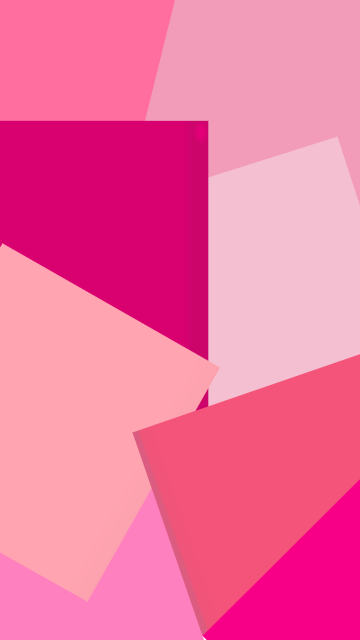
Reproduce this background procedurally as a WebGL 2 fragment shader.

```glsl
#version 300 es
// Overlapping tilted paper sheets in pinks, magenta, salmon and coral.
precision highp float;
uniform vec2 u_resolution;
out vec4 fragColor;

// Signed distance to the line from a to b, positive on its left.
float side(vec2 p, vec2 a, vec2 b) {
  vec2 d = normalize(b - a);
  return dot(p - a, vec2(-d.y, d.x));
}

// Antialiased coverage of a signed distance, positive inside.
float cover(float d) {
  return clamp(0.5 + d * u_resolution.y, 0.0, 1.0);
}

void main() {
  // Canvas height is one unit.
  vec2 p = gl_FragCoord.xy / u_resolution.y;

  // Rose backdrop with a mauve sheet at the upper right.
  vec3 color = vec3(1.0, 0.43, 0.62);
  float mauve = side(p, vec2(0.2266, 0.8112), vec2(0.2734, 1.0));
  color = mix(color, vec3(0.95, 0.612, 0.73), cover(-mauve));

  // Pale sheet, seen by its top corner.
  vec2 paleTop = vec2(0.5273, 0.7865);
  float pale = min(side(p, paleTop, vec2(0.3255, 0.7227)),
                   side(p, vec2(0.5625, 0.6784), paleTop));
  color = mix(color, vec3(0.957, 0.753, 0.82), cover(pale));

  // Magenta sheet with a shaded right margin and a bright corner.
  float magenta = min(0.3255 - p.x, 0.8112 - p.y);
  vec3 magentaColor = mix(vec3(0.85, 0.0, 0.44), vec3(0.80, 0.02, 0.42),
                          smoothstep(0.282, 0.304, p.x));
  float spot = length((p - vec2(0.314, 0.793)) / vec2(0.014, 0.022));
  magentaColor = mix(magentaColor, vec3(0.89, 0.0, 0.47), 1.0 - smoothstep(0.2, 1.0, spot));
  color = mix(color, magentaColor, cover(magenta));

  // Orchid ground at the lower left.
  color = mix(color, vec3(1.0, 0.50, 0.75), cover(0.30 - p.y));

  // Salmon square, slightly deeper along its right edge.
  vec2 salmonTop = vec2(0.0039, 0.6198);
  vec2 salmonRight = vec2(0.3438, 0.4258);
  vec2 salmonBottom = vec2(0.1367, 0.0599);
  float salmonEdge = side(p, salmonBottom, salmonRight);
  float salmon = min(min(side(p, salmonRight, salmonTop), salmonEdge),
                     min(side(p, vec2(0.0, 0.1367), salmonBottom),
                         side(p, salmonTop, vec2(0.0, 0.6133))));
  vec3 salmonColor = mix(vec3(0.99, 0.637, 0.685), vec3(1.0, 0.643, 0.69),
                         smoothstep(0.0, 0.05, salmonEdge));
  color = mix(color, salmonColor, cover(salmon));

  // Coral sheet with a dusky fold down its left edge.
  vec2 coralCorner = vec2(0.2070, 0.3242);
  vec2 coralFoot = vec2(0.3164, 0.0065);
  float coralEdge = side(p, coralFoot, coralCorner);
  float coral = min(-coralEdge, side(p, vec2(0.5625, 0.4466), coralCorner));
  vec3 coralColor = mix(vec3(0.86, 0.36, 0.50), vec3(0.94, 0.33, 0.47),
                        smoothstep(0.006, 0.014, -coralEdge));
  coralColor = mix(coralColor, vec3(0.96, 0.33, 0.48), smoothstep(0.015, 0.045, -coralEdge));
  color = mix(color, coralColor, cover(coral));

  // White sliver below the coral foot, then the hot pink corner.
  color = mix(color, vec3(1.0), cover(min(-coralEdge, coralFoot.y - p.y)));
  float hotPink = min(side(p, vec2(0.5625, 0.2513), coralFoot) ,
                      side(p, coralFoot, coralFoot + vec2(1.0, -1.0)));
  color = mix(color, vec3(0.97, 0.0, 0.53), cover(hotPink));

  fragColor = vec4(color, 1.0);
}
```
